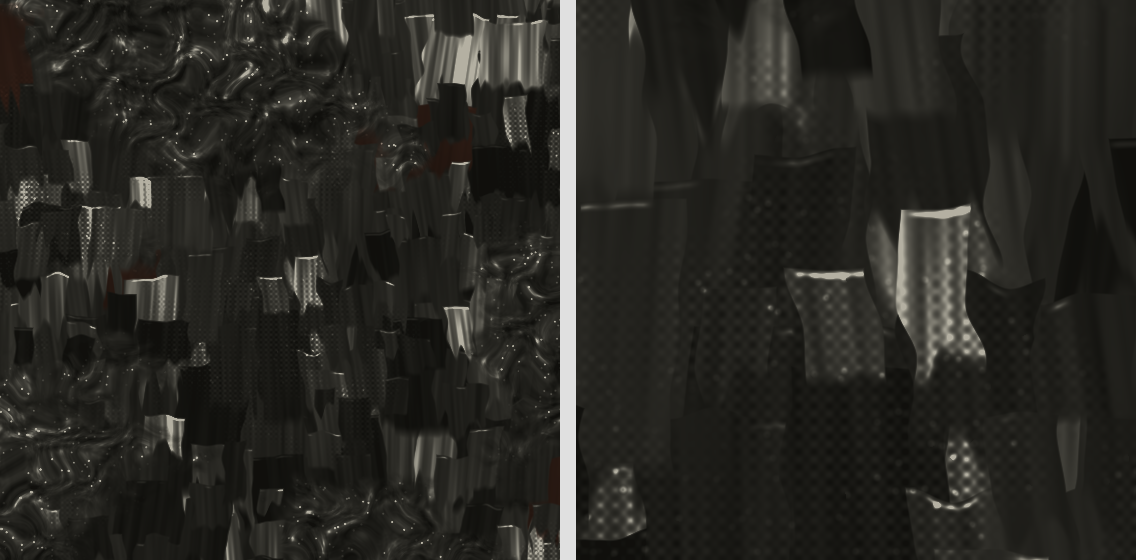
Left: the whole. Right: its middle third, enlarged.
A WebGL 1 fragment shader for this texture:

```glsl
precision highp float;
// Dark abstract painting: layered palette-knife strokes with vertical bristle streaks,
// crumpled impasto zones and canvas weave. Every layer edits one "paint" value in 0..1,
// which a steep tone curve finally turns into warm near-black to pale grey.

uniform vec2 u_resolution;

const vec2  LARGE_CELL = vec2(0.20, 0.25);    // stroke spacing, first layer
const vec2  SMALL_CELL = vec2(0.055, 0.10);   // stroke spacing, last layer
const int   LAYERS = 7;
const float COVERAGE = 0.62;                  // chance that a cell holds a stroke
const float STREAK_CONTRAST = 0.62;
const float RAGGED = 0.014;                   // edge wobble
const float RIDGE_WIDTH = 0.0035;             // raised paint on stroke tops
const float RED_CHANCE = 0.09;
const float IMPASTO_SCALE = 34.0;
const float WEAVE_COUNT = 110.0;
const float GLINT_COUNT = 95.0;
const vec3  WARM_GREY = vec3(1.02, 1.0, 0.93);
const vec3  RED_BROWN = vec3(1.30, 0.74, 0.58);

float hash(vec2 p) {
  vec3 q = fract(vec3(p.xyx) * 0.1031);
  q += dot(q, q.yzx + 33.33);
  return fract((q.x + q.y) * q.z);
}

float noise(vec2 p) {
  vec2 i = floor(p), f = fract(p);
  f = f * f * (3.0 - 2.0 * f);
  float low = mix(hash(i), hash(i + vec2(1.0, 0.0)), f.x);
  float high = mix(hash(i + vec2(0.0, 1.0)), hash(i + vec2(1.0, 1.0)), f.x);
  return mix(low, high, f.y);
}

float fbm(vec2 p) {
  float sum = 0.0, amp = 0.53;
  for (int i = 0; i < 4; i++) {
    sum += amp * noise(p);
    p = mat2(1.6, 1.2, -1.2, 1.6) * p + 7.3;
    amp *= 0.5;
  }
  return sum;
}

// Slow layered sines, about -1..1, for the large zones.
float waves(vec2 p) {
  return 0.5 * sin(p.x * 6.1 + 1.7 * sin(p.y * 4.3)) + 0.5 * sin(p.y * 7.7 - 2.1 * sin(p.x * 3.7));
}

// Cellular noise: distance to the nearest point and that point's random id.
vec2 cellular(vec2 p) {
  vec2 base = floor(p), best = vec2(9.0, 0.0);
  for (int j = -1; j <= 1; j++)
    for (int i = -1; i <= 1; i++) {
      vec2 id = base + vec2(float(i), float(j));
      float d = length(id + vec2(hash(id), hash(id + 41.0)) - p);
      if (d < best.x) best = vec2(d, hash(id + 83.0));
    }
  return best;
}

// Fine bristle marks, long in y.
float streaks(vec2 p, float seed) {
  return 0.55 * noise(vec2(p.x * 75.0 + seed, p.y * 4.0 + seed))
       + 0.45 * noise(vec2(p.x * 190.0 - seed, p.y * 9.0));
}

// One knife stroke laid over state = (paint, redness).
vec2 addStroke(vec2 state, vec2 p, vec2 id, vec2 cell, float px) {
  float tone = hash(id + 11.0), seed = 90.0 * hash(id + 23.0);
  vec2 centre = (id + 0.2 + 0.6 * vec2(hash(id + 5.0), hash(id + 17.0))) * cell;
  vec2 halfSize = cell * (0.28 + 0.36 * vec2(hash(id + 31.0), hash(id + 37.0)));
  vec2 q = p - centre;
  q.x += q.y * 0.3 * (hash(id + 47.0) - 0.5);
  if (abs(q.x) > halfSize.x + 0.03 || abs(q.y) > halfSize.y + 0.03) return state;

  vec2 wobble = vec2(noise(vec2(q.y * 32.0, seed)), noise(vec2(q.x * 38.0, seed + 9.0)));
  vec2 edge = halfSize - abs(q + RAGGED * (wobble - 0.5));
  float bristle = streaks(q, seed);
  float height = 0.5 + 0.5 * q.y / halfSize.y;
  float dry = 0.75 * hash(id + 59.0) * noise(vec2(q.x * 85.0, seed + q.y * 5.0));
  float mask = smoothstep(-px, 1.5 * px, min(edge.x, edge.y))
             * smoothstep(-0.02, 0.10, height - dry);

  float paint = 0.45 + 0.84 * (tone - 0.5) + STREAK_CONTRAST * (0.5 + 0.6 * tone) * (bristle - 0.5);
  float red = step(1.0 - RED_CHANCE, hash(id + 67.0)) * step(0.08, cell.x);
  paint = mix(paint, 0.36 + 0.2 * (bristle - 0.5), red);
  float ridge = smoothstep(RIDGE_WIDTH, 0.0, abs(edge.y - RIDGE_WIDTH)) * step(0.0, q.y);
  paint += 0.45 * ridge * smoothstep(0.45, 0.8, noise(q * 60.0 + seed));
  return mix(state, vec2(paint, red), mask);
}

void main() {
  float scale = min(u_resolution.x, u_resolution.y);
  vec2 p = gl_FragCoord.xy / scale;
  float px = 1.0 / scale;

  // Knife strokes, large to small
  vec2 state = vec2(0.12 + 0.5 * streaks(p, 3.0), 0.0);
  for (int layer = 0; layer < LAYERS; layer++) {
    float k = float(layer);
    vec2 cell = mix(LARGE_CELL, SMALL_CELL, k / float(LAYERS - 1));
    vec2 q = p + k * vec2(0.37, 0.53) + 2.0;
    vec2 base = floor(q / cell);
    for (int j = -1; j <= 1; j++)
      for (int i = -1; i <= 1; i++) {
        vec2 id = base + vec2(float(i), float(j));
        float chance = COVERAGE * (1.0 - 0.07 * k);
        if (hash(id + 101.0 + k) < chance) state = addStroke(state, q, id, cell, px);
      }
  }
  float paint = state.x + 0.08 * waves(p * 1.3 + 2.0);

  // Canvas weave showing through in patches
  vec2 thread = sin(p * WEAVE_COUNT * 6.2832);
  float bare = smoothstep(0.52, 0.70, fbm(p * vec2(7.0, 5.0) + 20.0));
  paint += bare * (0.13 * thread.x * thread.y + 0.05 * thread.y);

  // Crumpled impasto, lit from the upper left
  float zone = smoothstep(0.12, 0.42, waves(p + vec2(0.15, 0.3)) + 0.9 * (fbm(p * 11.0) - 0.5));
  vec2 fold = p * IMPASTO_SCALE;
  fold += 2.2 * vec2(noise(fold * 0.6), noise(fold * 0.6 + 31.0));
  float relief = fbm(fold) - fbm(fold + vec2(-0.28, 0.36));
  float crumple = 0.44 + 1.7 * relief + 0.75 * (fbm(p * 9.0 + 50.0) - 0.5);
  paint = mix(paint, crumple, 0.85 * zone);

  // Wet glints
  vec2 spot = cellular(p * GLINT_COUNT);
  float glint = smoothstep(0.30, 0.08, spot.x) * step(0.80, spot.y);
  paint += 0.5 * glint * max(zone * 0.8, bare * 0.6);

  // Tone curve and tint
  paint = clamp(paint, 0.0, 1.02);
  float light = 0.06 + 0.16 * paint + 0.40 * pow(paint, 8.0);
  vec3 tint = mix(WARM_GREY, RED_BROWN, 0.85 * state.y * (1.0 - zone));
  gl_FragColor = vec4(light * tint - vec3(0.0, 0.0, 0.008), 1.0);
}
```
